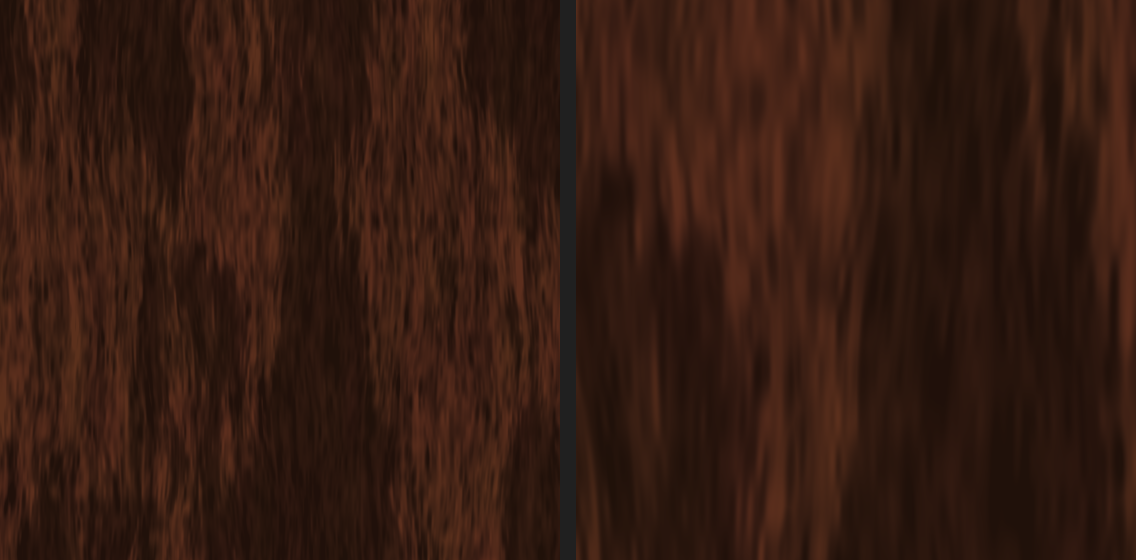
Left, the full canvas; right, a detail of the centre.
Give the GLSL for this texture, as a WebGL 1 fragment shader.

```glsl
precision highp float;
// Dark hardwood veneer: ragged, tapering vertical bands of dark and red-brown wood.
// Stretched layered noise makes bands and fibres, layered sines bend the grain,
// and stretched cellular noise adds short dark pores.

uniform vec2 u_resolution;

const vec3 DARK_WOOD  = vec3(0.126, 0.064, 0.038);
const vec3 MID_WOOD   = vec3(0.212, 0.110, 0.071);
const vec3 LIGHT_WOOD = vec3(0.328, 0.168, 0.104);

const vec2 BAND_SCALE  = vec2(10.5, 2.1);    // cells across the canvas
const vec2 FIBRE_SCALE = vec2(72.0, 7.0);
const vec2 PORE_SCALE  = vec2(120.0, 24.0);
const float BAND_LOW   = 0.41;               // noise level of dark wood
const float BAND_HIGH  = 0.58;               // noise level of light wood
const float BASE_SHADE = 0.21;
const float BAND_SHADE = 0.50;
const float FIBRE_DARK = 0.75;               // fibre contrast in dark wood
const float FIBRE_GAIN = 0.75;               // extra contrast in light wood
const float PORE_DEPTH = 0.42;
const float GRAIN_BEND = 0.005;

float hash(vec2 p) {
  vec3 q = fract(vec3(p.xyx) * 0.1031);
  q += dot(q, q.yzx + 33.33);
  return fract((q.x + q.y) * q.z);
}

float valueNoise(vec2 p) {
  vec2 cell = floor(p);
  vec2 f = fract(p);
  f = f * f * (3.0 - 2.0 * f);
  float low  = mix(hash(cell), hash(cell + vec2(1.0, 0.0)), f.x);
  float high = mix(hash(cell + vec2(0.0, 1.0)), hash(cell + vec2(1.0, 1.0)), f.x);
  return mix(low, high, f.y);
}

// Four octaves, normalised to 0..1
float layeredNoise(vec2 p) {
  float sum = 0.0;
  float weight = 0.533;
  for (int i = 0; i < 4; i++) {
    sum += weight * valueNoise(p);
    p = p * 2.13 + vec2(17.3, 9.7);
    weight *= 0.5;
  }
  return sum;
}

// Three equally strong octaves keep the fibres crisp
float fibreNoise(vec2 p) {
  float sum = 0.0;
  for (int i = 0; i < 3; i++) {
    sum += valueNoise(p) / 3.0;
    p = p * vec2(1.9, 2.3) + vec2(31.7, 12.1);
  }
  return sum;
}

// Elongated dark spots: nearest jittered point, with a random strength per cell
float pores(vec2 p) {
  vec2 cell = floor(p);
  float spot = 0.0;
  for (int y = -1; y <= 1; y++) {
    for (int x = -1; x <= 1; x++) {
      vec2 id = cell + vec2(float(x), float(y));
      vec2 centre = id + 0.2 + 0.6 * vec2(hash(id), hash(id + 57.0));
      float strength = smoothstep(0.55, 1.0, hash(id + 113.0));
      spot = max(spot, strength * (1.0 - smoothstep(0.1, 0.75, length(p - centre))));
    }
  }
  return spot;
}

// Sideways drift of the grain
float grainBend(vec2 p) {
  float bend = sin(p.y * 6.0 + p.x * 9.0 + 1.0);
  bend += 0.6 * sin(p.y * 13.0 - p.x * 23.0 + 2.4);
  bend += 0.3 * sin(p.y * 27.0 + p.x * 41.0);
  return GRAIN_BEND * bend;
}

void main() {
  vec2 uv = gl_FragCoord.xy / min(u_resolution.x, u_resolution.y);
  vec2 grain = uv + vec2(grainBend(uv), 0.0);

  // Broad bands, their edges frayed by the fibres
  float fibre = fibreNoise(grain * FIBRE_SCALE + 40.0) - 0.5;
  float strand = valueNoise(grain * vec2(42.0, 4.0) + 90.0) - 0.5;
  float field = layeredNoise(grain * BAND_SCALE + vec2(3.0, 11.0));
  field += 0.20 * fibre + 0.07 * strand;
  float band = smoothstep(BAND_LOW, BAND_HIGH, field);

  // Shade: band, slow drift, fibres and pores
  float drift = valueNoise(grain * vec2(6.0, 2.0) + 25.0) - 0.5;
  float shade = BASE_SHADE + BAND_SHADE * band + drift * (0.08 + 0.14 * band);
  shade += fibre * (FIBRE_DARK + FIBRE_GAIN * band);
  shade += strand * (0.12 + 0.10 * band);
  shade -= PORE_DEPTH * pores(grain * PORE_SCALE) * (0.35 + 0.65 * band);
  shade = clamp(shade, 0.0, 1.15);

  vec3 colour = mix(DARK_WOOD, MID_WOOD, min(shade * 2.2, 1.0));
  colour = mix(colour, LIGHT_WOOD, max(shade - 0.4545, 0.0) / 0.5455);

  // Slight shift between red and yellow brown
  float hue = valueNoise(grain * vec2(30.0, 8.0) + 70.0) - 0.5;
  colour *= 1.0 + hue * vec3(0.02, -0.07, 0.05);
  gl_FragColor = vec4(colour, 1.0);
}
```
